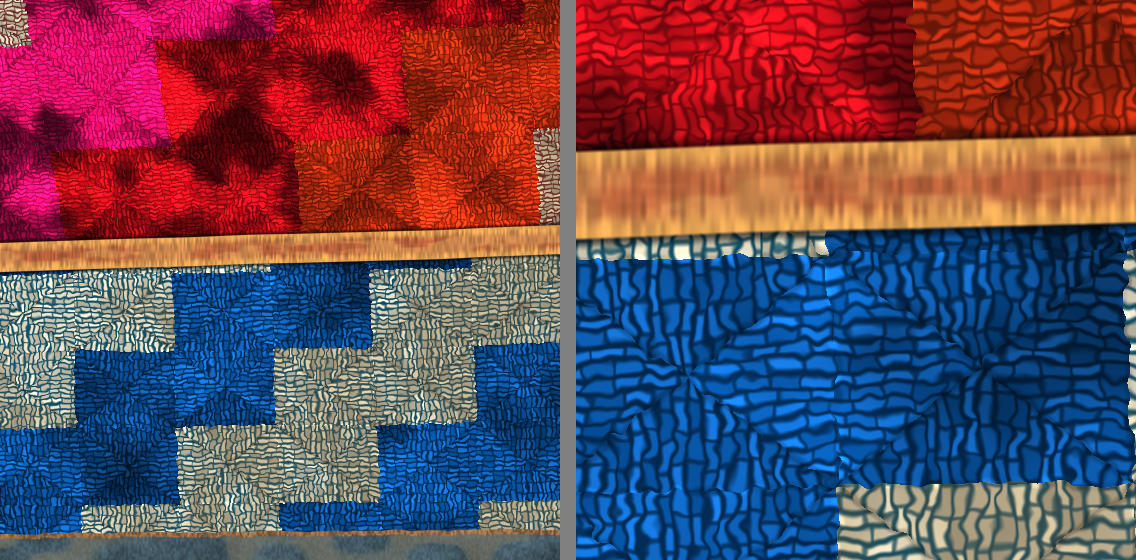
Left: the whole. Right: its middle third, enlarged.
A three.js fragment shader for this texture:

```glsl
// Silk patchwork embroidery: stepped cells of stitched triangles, a gold ribbon and a grey hem.
varying vec2 vUv;

const vec2 UPPER_CELL = vec2(0.217, 0.186);
const vec2 LOWER_CELL = vec2(0.178, 0.137);
const vec2 UPPER_STITCH = vec2(0.0078, 0.015);   // pitch, length
const vec2 LOWER_STITCH = vec2(0.0088, 0.019);
const float RIBBON_HALF = 0.026;
const float HEM_TOP = 0.047;
const float SOFT = 0.0014;

const vec3 MAGENTA = vec3(0.95, 0.05, 0.42);
const vec3 RED = vec3(0.84, 0.05, 0.10);
const vec3 ORANGE = vec3(0.94, 0.21, 0.07);
const vec3 BLUE = vec3(0.02, 0.34, 0.67);
const vec3 SILVER = vec3(0.86, 0.83, 0.74);
const vec3 OLD_GOLD = vec3(0.68, 0.61, 0.47);
const vec3 TEAL = vec3(0.06, 0.29, 0.37);
const vec3 BROWN = vec3(0.38, 0.15, 0.13);
const vec3 RIBBON = vec3(0.82, 0.54, 0.31);
const vec3 RIBBON_EDGE = vec3(0.93, 0.68, 0.34);
const vec3 COPPER = vec3(0.70, 0.34, 0.21);
const vec3 HEM = vec3(0.25, 0.33, 0.37);

float hash(vec2 p) {
  vec3 q = fract(vec3(p.xyx) * 0.1031);
  q += dot(q, q.yzx + 33.33);
  return fract((q.x + q.y) * q.z);
}

float noise(vec2 p) {
  vec2 i = floor(p), f = fract(p);
  f = f * f * (3.0 - 2.0 * f);
  return mix(mix(hash(i), hash(i + vec2(1.0, 0.0)), f.x),
             mix(hash(i + vec2(0.0, 1.0)), hash(i + 1.0), f.x), f.y);
}

float fbm(vec2 p) {
  return 0.55 * noise(p) + 0.3 * noise(p * 2.1 + 7.0) + 0.15 * noise(p * 4.3 + 19.0);
}

// Thread coverage (x) and random tone (y); p.x runs across the threads, p.y along them
vec2 stitches(vec2 p, vec2 size) {
  float x = p.x / size.x + 0.7 * (noise(p * 55.0) - 0.5);
  float lane = floor(x);
  float y = p.y / size.y + 0.45 * hash(vec2(lane, 3.0));
  float across = abs(fract(x) - 0.5);
  float along = abs(fract(y) - 0.5);
  float tone = hash(vec2(lane, floor(y)) + 71.0);
  float aa = SOFT / size.x;
  float cover = 1.0 - smoothstep(0.32 - aa, 0.32 + aa, across + 0.12 * (tone - 0.5));
  cover *= 1.0 - 0.8 * smoothstep(0.36, 0.49, along);
  return vec2(cover, tone);
}

// One embroidered field; g counts cells right and down
vec3 embroider(vec2 p, vec2 g, vec2 cell, vec2 size, bool upper) {
  g += 0.035 * (vec2(noise(p.yx * 130.0), noise(p * 130.0 + 40.0)) - 0.5);
  vec2 id = floor(g), q = fract(g) - 0.5;
  bool upright = abs(q.y) > abs(q.x);
  float side = upright ? step(0.0, q.y) : 2.0 + step(0.0, q.x);
  float diagonal = abs(abs(q.x) - abs(q.y));

  // Colour steps one cell sideways on every row
  float s = id.x + id.y;
  float k = mod(s, 8.0);
  bool metal = upper ? (k < 0.5 || k > 6.5) : mod(s, 4.0) < 1.5;
  vec3 silk = upper ? (k < 2.5 ? MAGENTA : (k < 4.5 ? RED : ORANGE)) : BLUE;
  vec2 local = q * cell;
  vec2 st = stitches((upright ? local : local.yx) + id * 0.37, size);

  // Satin sheen changes with thread direction and cloth folds
  float folds = fbm(mat2(0.8, -0.5, 0.6, 0.9) * p * (upper ? 11.0 : 8.0) + 4.0);
  float sheen = mix(0.78, 1.08, hash(id * 4.0 + side + 11.0)) * (upright ? 0.93 : 1.03);
  vec3 base, thread;
  if (metal) {
    float worn = smoothstep(0.35, 0.7, fbm(p * 9.0) + 0.3 * (p.x - 0.4));
    base = upper ? BROWN : mix(TEAL, vec3(0.24, 0.29, 0.27), 0.65 * worn);
    thread = mix(SILVER, OLD_GOLD, 0.75 * worn) * (0.78 + 0.38 * st.y);
    sheen = mix(0.94, 1.06, sheen);
  } else {
    float depth = upper ? (k > 4.5 ? 0.35 : 0.85) : 0.45;
    sheen *= mix(1.0, 0.38 + 1.15 * smoothstep(0.25, 0.68, folds), depth);
    base = silk * (upper ? 0.56 : 0.42);
    thread = silk * (0.78 + 0.4 * st.y) + vec3(0.06, 0.04, 0.03) * st.y;
  }
  vec3 c = mix(base, thread, st.x) * sheen;

  // Creased diagonals and seams
  c *= 1.0 - 0.22 * (1.0 - smoothstep(0.008, 0.035, diagonal));
  vec2 gap = (0.5 - abs(q)) * cell;
  float seam = 1.0 - smoothstep(0.001, 0.004, min(gap.x, gap.y));
  return c * mix(1.0, 0.72 + 0.5 * st.y, seam);
}

vec3 ribbon(vec2 p, float v) {
  float weave = noise(p * vec2(340.0, 70.0));
  float streak = fbm(vec2(p.x * 16.0, v * 1.4));
  vec3 c = mix(RIBBON, COPPER, smoothstep(0.42, 0.7, streak) * (1.0 - v * v) * 0.8);
  c = mix(c, RIBBON_EDGE, smoothstep(0.35, 0.9, abs(v) + 0.3 * (weave - 0.5)) * 0.8);
  return c * (0.82 + 0.32 * weave);
}

vec3 hem(vec2 p) {
  float weave = noise(p * vec2(300.0, 180.0));
  vec3 c = HEM * (0.55 + 0.6 * fbm(p * vec2(13.0, 22.0)) + 0.35 * weave);
  c = mix(c, OLD_GOLD * 0.8, 0.45 * smoothstep(0.6, 0.8, noise(p * vec2(14.0, 30.0))));
  float cord = 1.0 - smoothstep(0.003, 0.006, abs(p.y - HEM_TOP + 0.004));
  return mix(c, RIBBON * (0.5 + 0.5 * weave), cord * 0.85);
}

void main() {
  vec2 p = vUv;
  vec2 w = p + 0.009 * (vec2(noise(p * 7.0), noise(p * 7.0 + 31.0)) - 0.5);
  vec2 upperGrid = vec2(w.x - 0.085 + (0.17 - 0.09 * w.x) * (w.y - 0.753),
                        0.935 + 0.04 * (w.x - 0.5) - w.y) / UPPER_CELL + 1.0;
  vec2 lowerGrid = vec2(w.x - 0.134 + 0.04 * (w.y - 0.373),
                        0.372 + 0.015 * (w.x - 0.13) - w.y) / LOWER_CELL + 1.0;
  float d = p.y - 0.539 - 0.032 * p.x - 0.003 * (noise(vec2(p.x * 9.0, 2.0)) - 0.5);
  bool upper = d > 0.0;
  vec3 c = embroider(p, upper ? upperGrid : lowerGrid, upper ? UPPER_CELL : LOWER_CELL,
                     upper ? UPPER_STITCH : LOWER_STITCH, upper);

  // Ribbon with a narrow shadow, then the hem
  c *= mix(0.35, 1.0, smoothstep(0.0, 0.008, abs(d) - RIBBON_HALF));
  c = mix(ribbon(p, d / RIBBON_HALF), c, smoothstep(-SOFT, SOFT, abs(d) - RIBBON_HALF));
  float hemEdge = HEM_TOP + 0.008 * p.x + 0.004 * (noise(vec2(p.x * 60.0, 5.0)) - 0.5);
  c = mix(hem(p - vec2(0.0, hemEdge - HEM_TOP)), c, smoothstep(-SOFT, SOFT, p.y - hemEdge));
  gl_FragColor = vec4(c, 1.0);
}
```
